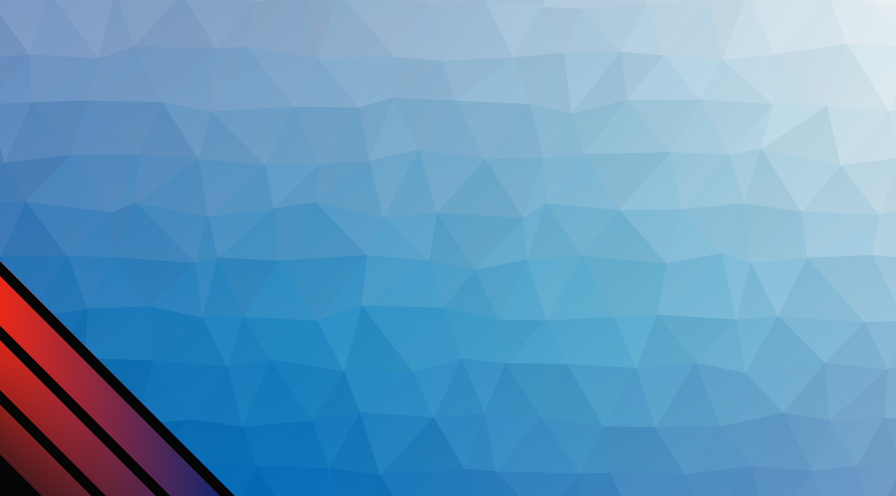
Write a Shadertoy shader that draws this background.

```glsl
// Low-poly sky of soft blue facets, pale at the upper right, with red-to-indigo
// diagonal bars in the lower left corner. Facets are triangles of a sheared,
// jittered lattice, each shaded from a smooth 4x4 colour gradient.

const vec2 CELL = vec2(0.119, 0.1055);  // lattice spacing, in canvas heights
const float LEAN = 0.4;                 // sideways shift of each lower row
const vec3 BLACK = vec3(0.025, 0.02, 0.02);

vec2 hash2(vec2 v) {
    vec3 h = fract(v.xyx * vec3(0.1031, 0.1030, 0.0973));
    h += dot(h, h.yzx + 33.33);
    return fract((h.xx + h.yz) * h.zy);
}

// Piecewise blend of four colours, t from 0 to 1
vec3 ramp4(vec3 a, vec3 b, vec3 c, vec3 d, float t) {
    t *= 3.0;
    vec3 left = mix(a, b, clamp(t, 0.0, 1.0));
    return mix(mix(left, c, clamp(t - 1.0, 0.0, 1.0)), d, clamp(t - 2.0, 0.0, 1.0));
}

// Smooth background colour, uv from 0 to 1
vec3 skyGradient(vec2 uv) {
    vec3 low = ramp4(vec3(0.00, 0.36, 0.66), vec3(0.02, 0.42, 0.71),
                     vec3(0.23, 0.52, 0.74), vec3(0.42, 0.59, 0.76), uv.x);
    vec3 midLow = ramp4(vec3(0.08, 0.42, 0.69), vec3(0.14, 0.54, 0.76),
                        vec3(0.33, 0.66, 0.80), vec3(0.54, 0.73, 0.84), uv.x);
    vec3 midHigh = ramp4(vec3(0.30, 0.50, 0.72), vec3(0.39, 0.61, 0.77),
                         vec3(0.53, 0.73, 0.83), vec3(0.78, 0.87, 0.91), uv.x);
    vec3 high = ramp4(vec3(0.49, 0.60, 0.76), vec3(0.57, 0.67, 0.79),
                      vec3(0.70, 0.80, 0.87), vec3(0.91, 0.94, 0.95), uv.x);
    return ramp4(low, midLow, midHigh, high, uv.y);
}

// Lattice corner in canvas units; rows are counted from the top edge
vec2 corner(vec2 id) {
    vec2 v = id + (hash2(id + 57.0) - 0.5) * vec2(0.6, 0.34);
    return vec2(v.x - LEAN * v.y, v.y) * CELL + vec2(0.0, 1.0);
}

// Signed distance to the left side of the edge a-b
float edgeSide(vec2 p, vec2 a, vec2 b) {
    vec2 e = normalize(b - a), w = p - a;
    return e.x * w.y - e.y * w.x;
}

// Adds one facet: rgb is its colour times coverage, a is its coverage
void addFacet(inout vec4 sum, vec2 p, vec2 a, vec2 b, vec2 c,
              float seed, float aspect, float px) {
    float d = min(edgeSide(p, a, b), min(edgeSide(p, b, c), edgeSide(p, c, a)));
    float cover = clamp(0.5 + d / px, 0.0, 1.0);
    if (cover <= 0.0) return;
    // Reversed vertical slope makes each facet darker under its upper edge
    vec2 centre = (a + b + c) / 3.0;
    vec2 q = vec2(mix(p.x, centre.x, 0.6), centre.y + 0.3 * (centre.y - p.y));
    vec3 col = skyGradient(q / vec2(aspect, 1.0)) + (seed - 0.5) * 0.035;
    sum += vec4(col, 1.0) * cover;
}

vec3 facetedSky(vec2 p, float aspect, float px) {
    vec2 g = (p - vec2(0.0, 1.0)) / CELL;
    g.x += LEAN * g.y;
    vec4 sum = vec4(0.0);
    for (int j = -1; j <= 1; j++)
    for (int i = -1; i <= 1; i++) {
        vec2 id = floor(g) + vec2(i, j);
        vec2 a = corner(id), b = corner(id + vec2(1, 0));
        vec2 c = corner(id + 1.0), d = corner(id + vec2(0, 1));
        vec2 seed = hash2(id + 131.0);
        addFacet(sum, p, a, b, c, seed.x, aspect, px);
        addFacet(sum, p, a, c, d, seed.y, aspect, px);
    }
    return sum.rgb / max(sum.a, 0.0001);
}

// Black corner triangle carrying three diagonal bars
vec3 cornerBars(vec3 back, vec2 p, float px) {
    const float OUTER = 0.474, FIRST = 0.084, PERIOD = 0.1297, WIDTH = 0.1005;
    float s = p.x + p.y, soft = 0.75 * px;
    float along = clamp(p.x / 0.44, 0.0, 1.0);
    vec3 tint = mix(vec3(0.92, 0.16, 0.10), vec3(0.09, 0.15, 0.43), along);
    tint = mix(vec3(0.10, 0.08, 0.11), tint, smoothstep(-0.08, 0.40, s));
    float fromMiddle = abs(mod(s - FIRST - 0.5 * WIDTH + 0.5 * PERIOD, PERIOD) - 0.5 * PERIOD);
    float bar = 1.0 - smoothstep(-soft, soft, fromMiddle - 0.5 * WIDTH);
    bar *= smoothstep(-soft, soft, s - FIRST + 0.01);
    float inside = 1.0 - smoothstep(-soft, soft, s - OUTER);
    return mix(back, mix(BLACK, tint, bar), inside);
}

void mainImage(out vec4 fragColor, in vec2 fragCoord) {
    float px = 1.0 / iResolution.y;
    vec2 p = fragCoord * px;
    vec3 col = facetedSky(p, iResolution.x * px, px);
    fragColor = vec4(cornerBars(col, p, px), 1.0);
}
```
